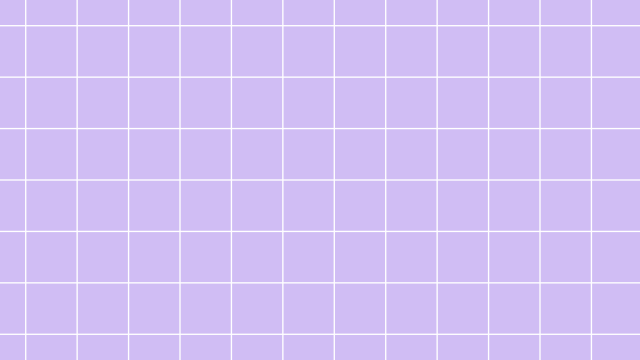
Give the GLSL for this pattern, as a WebGL 2 fragment shader.

```glsl
#version 300 es
precision highp float;
// Thin white square grid on flat lavender, seven cells to the canvas height.
// Lines run through the cell centres, counted from the upper left corner;
// each is smoothed by the exact share of the pixel that it covers.

uniform vec2 u_resolution;
out vec4 fragColor;

const vec3 LAVENDER = vec3(0.815, 0.742, 0.957);
const vec3 WHITE = vec3(1.0);
const float CELLS_DOWN = 7.0;
const float LINE_WIDTH = 0.026; // share of a cell

// Share of a pixel-wide interval around each coordinate lying on a line
vec2 lineCoverage(vec2 cell, float width, float pixel) {
  vec2 offset = fract(cell) - 0.5;
  vec2 right = min(offset + 0.5 * pixel, vec2(0.5 * width));
  vec2 left = max(offset - 0.5 * pixel, vec2(-0.5 * width));
  return clamp((right - left) / pixel, 0.0, 1.0);
}

// Union of the vertical and horizontal lines
float gridMask(vec2 cell, float width, float pixel) {
  vec2 cover = lineCoverage(cell, width, pixel);
  return 1.0 - (1.0 - cover.x) * (1.0 - cover.y);
}

void main() {
  // Cell units, measured from the upper left corner
  float pixel = CELLS_DOWN / u_resolution.y;
  vec2 fromTopLeft = vec2(gl_FragCoord.x, u_resolution.y - gl_FragCoord.y);
  float grid = gridMask(fromTopLeft * pixel, LINE_WIDTH, pixel);

  fragColor = vec4(mix(LAVENDER, WHITE, grid), 1.0);
}
```
